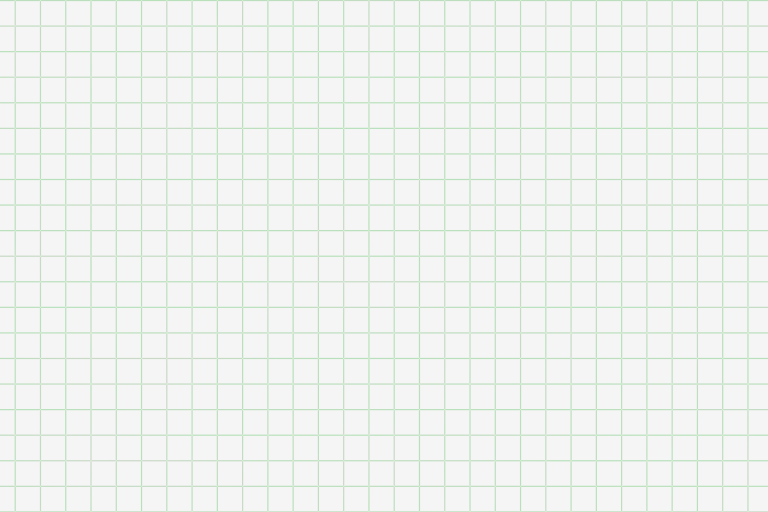
Reproduce this pattern procedurally as a WebGL 1 fragment shader.

```glsl
precision highp float;
// Pale graph paper: thin green rules on off-white, with faintly uneven ink.
uniform vec2 u_resolution;

vec2 hashGradient(vec2 cell) {
  float angle = 6.2832 * fract(sin(dot(cell, vec2(127.1, 311.7))) * 437.585);
  return vec2(cos(angle), sin(angle));
}

float gradientNoise(vec2 p) {
  vec2 i = floor(p), f = fract(p);
  vec2 s = f * f * (3.0 - 2.0 * f);
  vec2 e = vec2(1.0, 0.0);
  float low = mix(dot(hashGradient(i), f), dot(hashGradient(i + e.xy), f - e.xy), s.x);
  float high = mix(dot(hashGradient(i + e.yx), f - e.yx), dot(hashGradient(i + e.xx), f - e.xx), s.x);
  return mix(low, high, s.y);
}

void main() {
  // Canvas units: the height is 1
  vec2 p = gl_FragCoord.xy / u_resolution.y;
  float pixel = 1.0 / u_resolution.y;

  // Distance to the nearest vertical (x) and horizontal (y) rule
  vec2 spacing = vec2(0.04935, 0.04994);
  vec2 grid = (p - vec2(0.0297, 0.999)) / spacing;
  vec2 lineId = floor(grid + 0.5);
  vec2 dist = abs(grid - lineId) * spacing;
  vec2 rule = clamp(0.5 + (0.00117 - dist) / pixel, 0.0, 1.0);

  // Ink drifts between green and grey from rule to rule and along each one
  float along = rule.x > rule.y ? gradientNoise(vec2(lineId.x * 0.73, p.y * 5.0))
                                : gradientNoise(vec2(p.x * 2.0, lineId.y * 0.73 + 40.0));
  vec3 ink = mix(vec3(0.72, 0.88, 0.73), vec3(0.79, 0.85, 0.78), smoothstep(-0.2, 0.6, along));

  // Rules lighten where they cross
  float coverage = max(rule.x, rule.y) * (1.0 - 0.55 * rule.x * rule.y);
  gl_FragColor = vec4(mix(vec3(0.96), ink, coverage), 1.0);
}
```
